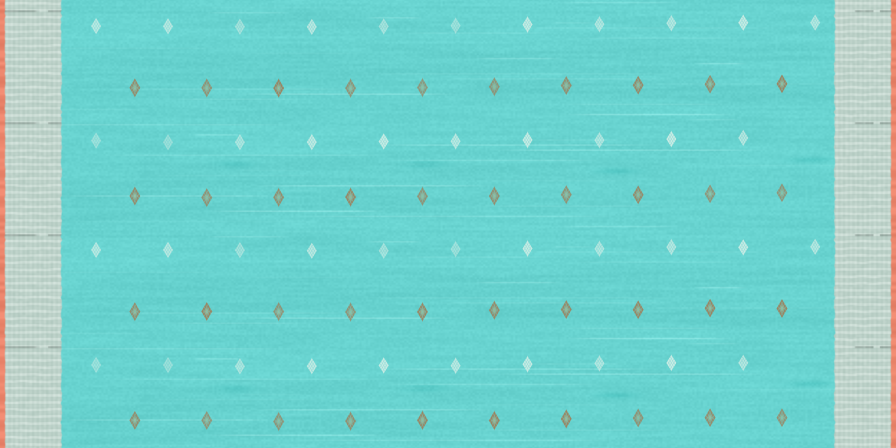
Write a Shadertoy shader that draws this pattern.

```glsl
// Handwoven turquoise cloth with staggered silver and copper diamonds between pale ribbed borders.

// Lengths are in canvas heights, with y measured downward from the top.
const vec3 TEAL = vec3(0.405, 0.825, 0.812);
const vec3 PALE = vec3(0.79, 0.86, 0.83);
const vec3 SAGE = vec3(0.66, 0.76, 0.72);
const vec3 CORAL = vec3(0.92, 0.52, 0.42);
const vec3 SILVER = vec3(0.82, 0.93, 0.90);
const vec3 COPPER = vec3(0.61, 0.51, 0.37);
const vec3 COPPER_CORE = vec3(0.60, 0.70, 0.57);

const float WEAVE_REPEAT = 0.5;
const float BORDER = 0.137;
const float SELVEDGE = 0.0112;
const vec2 PITCH = vec2(0.1605, 0.25);
const vec2 SILVER_START = vec2(0.2145, 0.055);
const vec2 COPPER_START = vec2(0.301, 0.192);
const vec2 SILVER_HALF = vec2(0.0115, 0.0185);
const vec2 COPPER_HALF = vec2(0.0125, 0.0215);
const float SILVER_STAGGER = 0.0075;
const float COPPER_STAGGER = -0.0065;
const float RIBS = 32.0;
const float WARPS = 13.0;
const float SLUB_ROWS = 44.0;

float hash(vec2 p) {
    vec3 q = fract(vec3(p.xyx) * 0.1031);
    q += dot(q, q.yzx + 33.33);
    return fract((q.x + q.y) * q.z);
}

// Value noise that wraps vertically after a whole number of cells.
float noise(vec2 p, float wrap) {
    vec2 i = floor(p), f = fract(p);
    f = f * f * (3.0 - 2.0 * f);
    float y0 = mod(i.y, wrap), y1 = mod(i.y + 1.0, wrap);
    return mix(mix(hash(vec2(i.x, y0)), hash(vec2(i.x + 1.0, y0)), f.x),
               mix(hash(vec2(i.x, y1)), hash(vec2(i.x + 1.0, y1)), f.x), f.y);
}

float stroke(float d, float halfWidth, float px) {
    float cover = min(1.0, 2.0 * halfWidth / px);
    return cover * (1.0 - smoothstep(halfWidth - 0.5 * px, halfWidth + px, abs(d)));
}

// Nearest motif: xy is the offset from its centre, zw its column and row.
vec4 motifCell(vec2 p, vec2 start, float stagger, float lastColumn) {
    vec2 cell = floor((p - start) / PITCH + 0.5);
    cell.x = clamp(cell.x, 0.0, lastColumn);
    vec2 centre = start + cell * PITCH;
    centre.y += stagger * mod(cell.y, 2.0) + 0.003 * (hash(cell + 7.0) - 0.5);
    return vec4(p - centre, cell);
}

// Diamond of knots: x is coverage, y is distance from the centre.
vec2 diamond(vec2 d, vec2 halfSize, float px) {
    vec2 s = d / halfSize;
    float r = abs(s.x) + abs(s.y);
    float soft = px / halfSize.x;
    vec2 lattice = fract(vec2(s.x + s.y, s.x - s.y) * 2.0) - 0.5;
    float knot = 1.0 - smoothstep(0.3 - soft, 0.5 + soft, length(lattice));
    float mask = 1.0 - smoothstep(1.0 - 0.6 * soft, 1.0 + 0.6 * soft, r);
    return vec2(mask * mix(0.55, 1.0, knot), r);
}

vec3 ground(vec2 p, float v, float px) {
    float bands = noise(vec2(p.x * 1.5, v * 12.0), 12.0) - 0.5;
    float streaks = noise(vec2(p.x * 9.0, v * 90.0), 90.0) - 0.5;
    float grain = noise(vec2(p.x * 210.0, v * 120.0), 120.0) - 0.5;
    vec3 col = TEAL + 0.022 * bands + 0.03 * streaks + 0.035 * grain;

    // Thin pale slubs of random place and length
    float row = floor(v * SLUB_ROWS);
    float middle = 0.2 + 1.6 * hash(vec2(row, 3.0));
    float reach = mix(0.05, 0.4, hash(vec2(row, 5.0)));
    float offset = (fract(v * SLUB_ROWS) - 0.5) * WEAVE_REPEAT / SLUB_ROWS;
    float slub = stroke(offset, 0.0012, px) * (1.0 - smoothstep(0.5, 1.0, abs(p.x - middle) / reach));
    col += vec3(0.10, 0.05, 0.05) * slub * hash(vec2(row, 11.0));

    // Darker thread smudges
    for (int i = 0; i < 4; i++) {
        float k = float(i);
        vec2 spot = vec2(0.52 + 0.43 * k, 0.74 + 0.1 * (hash(vec2(k, 21.0)) - 0.5));
        vec2 d = vec2(p.x - spot.x, (v - spot.y) * WEAVE_REPEAT) / vec2(0.045, 0.008);
        col -= vec3(0.10, 0.06, 0.06) * exp(-dot(d, d)) * (0.6 + streaks);
    }
    return col;
}

vec3 borderCloth(float edge, vec2 p, float v, float px) {
    float wave = 0.16 * (noise(vec2(p.x * 40.0, v * 24.0), 24.0) - 0.5);
    float rib = abs(fract(v * RIBS + wave) - 0.5) * WEAVE_REPEAT / RIBS;
    float warp = (fract(edge / BORDER * WARPS) - 0.5) * BORDER / WARPS;
    float mottling = noise(vec2(p.x * 130.0, v * 80.0), 80.0);
    float tone = 0.28 + 0.3 * mottling + 0.55 * stroke(rib, 0.0022, px) + 0.22 * stroke(warp, 0.002, px);
    vec3 col = mix(SAGE, PALE, tone);
    // Broken dark picks, twice in each weave repeat
    float pick = (fract(v * 2.0 - 0.6) - 0.5) * WEAVE_REPEAT * 0.5;
    float dash = smoothstep(0.35, 0.6, noise(vec2(p.x * 70.0, 2.0), 8.0));
    return col - 0.16 * dash * stroke(pick, 0.0018, px);
}

void mainImage(out vec4 fragColor, in vec2 fragCoord) {
    vec2 uv = fragCoord / iResolution.xy;
    vec2 p = vec2(uv.x * 2.0, 1.0 - uv.y);
    float px = 1.0 / iResolution.y;
    float v = fract(p.y / WEAVE_REPEAT);
    vec3 col = ground(p, v, px);

    // Rows bow gently across the cloth
    vec2 q = p - vec2(0.0, 0.0045 * cos(2.4 * (p.x - 0.62)));
    vec4 s = motifCell(q, SILVER_START, SILVER_STAGGER, 10.0);
    float parity = mod(s.w, 2.0);
    float strength = mix(0.3, 1.0, hash(vec2(s.z, parity + 40.0)));
    strength = mix(strength, 0.9, 0.5 * smoothstep(0.2, 1.6, p.x));
    strength *= 1.0 - parity * step(9.5, s.z);
    col = mix(col, SILVER, strength * diamond(s.xy, SILVER_HALF, px).x);

    vec4 c = motifCell(q, COPPER_START, COPPER_STAGGER, 9.0);
    vec2 shape = diamond(c.xy, COPPER_HALF, px);
    vec3 thread = mix(COPPER_CORE, COPPER, smoothstep(0.2, 0.6, shape.y));
    col = mix(col, thread, shape.x * mix(0.75, 1.0, hash(c.zw + 60.0)));

    // Borders and selvedges
    float edge = min(p.x, 2.0 - p.x);
    float fray = 0.003 * (noise(vec2(3.0, v * 70.0), 70.0) - 0.5);
    col = mix(borderCloth(edge, p, v, px), col, smoothstep(-px, px, edge - BORDER + fray));
    vec3 coral = CORAL + 0.08 * (noise(vec2(9.0, v * 60.0), 60.0) - 0.5);
    col = mix(coral, col, smoothstep(-px, px, edge - SELVEDGE + 0.5 * fray));
    fragColor = vec4(clamp(col, 0.0, 1.0), 1.0);
}
```
